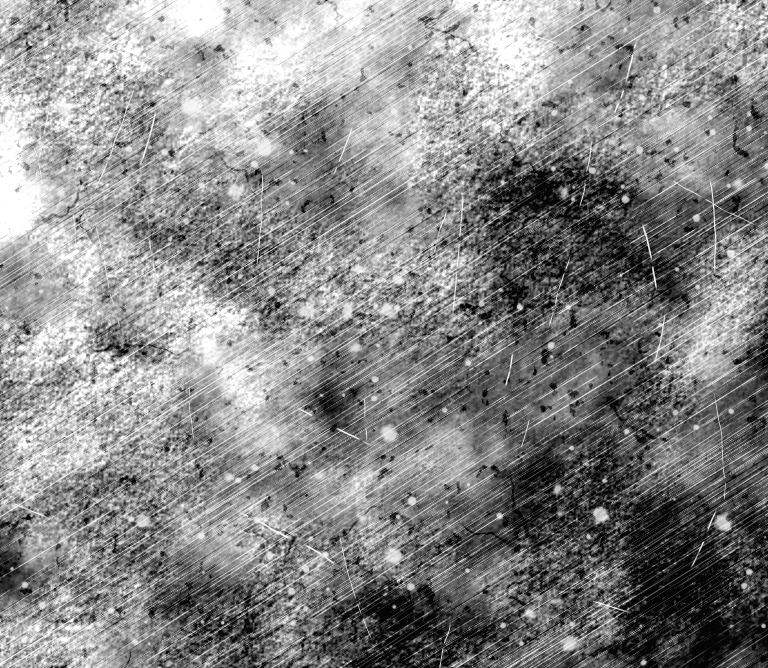
Give the GLSL for this texture, as a Shadertoy shader.

```glsl
// Worn, scratched grey metal: warped noise blotches carry embossed grit,
// cracks and chips, crossed by dense parallel scratches in rotated rows
// and a few stray curved scratches. Lengths are in canvas heights.

float hash(vec2 p) {
    vec3 q = fract(p.xyx * vec3(0.1031, 0.1030, 0.0973));
    q += dot(q, q.yzx + 33.33);
    return fract((q.x + q.y) * q.z);
}

float noise(vec2 p) {
    vec2 i = floor(p), f = fract(p);
    f = f * f * (3.0 - 2.0 * f);
    return mix(mix(hash(i), hash(i + vec2(1, 0)), f.x),
               mix(hash(i + vec2(0, 1)), hash(i + vec2(1, 1)), f.x), f.y);
}

float fbm(vec2 p) {
    float sum = 0.0, amp = 0.5;
    for (int i = 0; i < 5; i++) {
        sum += amp * noise(p);
        p = mat2(1.6, 1.2, -1.2, 1.6) * p + 7.3;
        amp *= 0.5;
    }
    return sum / 0.97;
}

// Broad stains: centre, radius, strength (negative is dark)
const vec4 STAINS[11] = vec4[11](
    vec4(0.31, 0.67, 0.13, -0.38), vec4(0.78, 0.68, 0.10, -0.22),
    vec4(1.08, 0.10, 0.20, -0.42), vec4(0.50, 0.42, 0.06, -0.30),
    vec4(0.77, 0.22, 0.09, -0.22), vec4(0.57, 0.02, 0.09, -0.34),
    vec4(0.00, 0.14, 0.05, -0.45), vec4(0.80, 0.87, 0.09, 0.26),
    vec4(0.00, 0.76, 0.08, 0.30), vec4(1.04, 0.47, 0.07, 0.32),
    vec4(0.30, 0.34, 0.14, 0.10));

float stainTone(vec2 p) {
    vec2 w = p + 0.16 * (vec2(fbm(p * 5.0), fbm(p * 5.0 + 31.0)) - 0.5);
    float tone = 0.58 + 0.30 * (w.y - 0.5) - 0.20 * (w.x - 0.57);
    tone += 0.55 * (fbm(w * 4.0 + 3.0) - 0.5) + 0.75 * (fbm(w * 10.0 + 70.0) - 0.5);
    for (int i = 0; i < 11; i++) {
        vec2 d = (w - STAINS[i].xy) / STAINS[i].z;
        tone += STAINS[i].w * exp(-dot(d, d));
    }
    return tone;
}

// Antialiased coverage of a line of half width w at distance d
float stroke(float d, float w) {
    return clamp((w - d) * iResolution.y + 0.5, 0.0, 1.0);
}

// One layer of parallel scratches, broken along their length
float scratchRows(vec2 p, float angle, float rows, float cut) {
    float u = dot(p, vec2(cos(angle), sin(angle)));
    float v = dot(p, vec2(-sin(angle), cos(angle)));
    v = (v + 0.002 * noise(vec2(u * 4.0, v * 6.0))) * rows;
    float row = floor(v);
    float shift = 0.5 * (hash(vec2(row, rows)) - 0.5);
    float width = mix(0.0001, 0.0009, pow(hash(vec2(row, rows + 9.0)), 3.0));
    float cluster = 0.5 * (noise(vec2(u * 3.0, v / rows * 9.0) + rows) - 0.5);
    float along = 0.65 * noise(vec2(u * 7.0 + shift * 20.0, row + rows))
                + 0.35 * noise(vec2(u * 45.0, row + 80.0));
    float present = smoothstep(cut, cut + 0.22, along + cluster);
    return present * stroke(abs(fract(v) - 0.5 - shift) / rows, width);
}

// Long single scratches: mostly steep, some shallow and falling
float strayScratches(vec2 p) {
    float ink = 0.0;
    for (int i = 0; i < 36; i++) {
        float k = float(i);
        vec2 centre = vec2(1.15 * hash(vec2(k, 1)), hash(vec2(k, 2)));
        float turn = hash(vec2(k, 3)) - 0.5;
        float angle = i % 4 == 0 ? -0.45 + 0.3 * turn : 1.55 + 0.75 * turn;
        float reach = mix(0.02, 0.10, hash(vec2(k, 4)));
        vec2 d = p - centre;
        float a = dot(d, vec2(cos(angle), sin(angle)));
        float b = dot(d, vec2(-sin(angle), cos(angle)));
        b += 1.6 * (hash(vec2(k, 5)) - 0.5) * a * a + 0.003 * noise(vec2(a * 40.0, k));
        float width = mix(0.0003, 0.0013, hash(vec2(k, 6)));
        float ends = 1.0 - smoothstep(0.8 * reach, reach, abs(a));
        float wear = smoothstep(0.1, 0.45, noise(vec2(a * 90.0, k + 50.0)));
        ink = max(ink, ends * wear * stroke(abs(b), width));
    }
    return ink;
}

// Scattered small ragged chips, few of the cells holding one
float chips(vec2 p, float cells) {
    vec2 g = p * cells, id = floor(g);
    vec2 centre = 0.3 + 0.4 * vec2(hash(id), hash(id + 40.0));
    float radius = 0.2 * pow(hash(id + 90.0), 9.0);
    float d = length(fract(g) - centre) + 0.22 * (fbm(p * 90.0) - 0.5);
    return smoothstep(0.07, -0.07, d - radius) * step(0.06, radius);
}

void mainImage(out vec4 fragColor, in vec2 fragCoord) {
    vec2 p = fragCoord / iResolution.y;
    float tone = stainTone(p);

    // Embossed grit, rougher in patches
    float rough = smoothstep(0.35, 0.65, fbm(p * 7.0 + 60.0));
    float relief = fbm(p * 110.0) - fbm((p + vec2(0.002, -0.003)) * 110.0);
    tone += mix(0.25, 0.85, rough) * relief;
    tone += mix(0.12, 0.36, rough) * (noise(p * 300.0) - 0.5);
    tone += 0.35 * (fbm(p * 32.0 + 11.0) - 0.5);

    // Dark cracks and pits
    float crack = 1.0 - smoothstep(0.0, 0.016, abs(fbm(p * 7.0 + 20.0) - 0.5));
    tone -= 0.3 * crack * smoothstep(0.5, 0.68, fbm(p * 9.0 + 44.0));
    tone -= 0.35 * smoothstep(0.66, 0.82, fbm(p * 70.0 + 5.0));

    // Dark grooves between the bright scratches
    tone -= 0.22 * scratchRows(p + 0.37, 0.56, 140.0, 0.42);
    float bright = scratchRows(p, 0.56, 110.0, 0.45);
    bright = max(bright, 0.8 * scratchRows(p, 0.575, 180.0, 0.47));
    bright = max(bright, 0.9 * scratchRows(p, 0.545, 64.0, 0.47));
    tone = clamp(0.5 + 1.15 * (tone - 0.5), 0.02, 1.0);
    tone = mix(tone, 1.0, bright * mix(0.4, 0.9, smoothstep(0.0, 0.4, tone)));

    tone = mix(tone, 0.98, 0.75 * max(chips(p, 16.0), chips(p + 0.5, 38.0)));
    tone = mix(tone, 1.0, 0.92 * strayScratches(p));
    fragColor = vec4(vec3(tone), 1.0);
}
```
